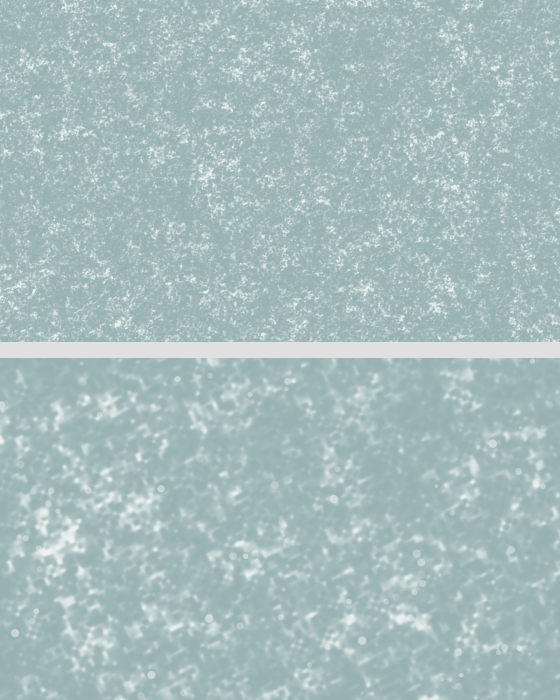
Top, the full canvas; bottom, a detail of the centre.
Reproduce this texture procedurally as a Shadertoy shader.

```glsl
// Pale chalky grains dusted over a muted teal ground, gathered in loose clusters.
// Five octaves of rotated value noise form a bell-shaped field; an exponential
// turns it into sparse highlights, and small round flecks add crisp bright dots.

const vec3 GROUND = vec3(0.592, 0.694, 0.694);
const vec3 CHALK = vec3(0.93, 0.95, 0.95);
const int OCTAVES = 5;
const int COARSE_OCTAVES = 3;
const float WEIGHTS[OCTAVES] = float[OCTAVES](0.15, 0.24, 0.38, 0.57, 0.66);
const float FIRST_FREQUENCY = 11.0;  // cells per canvas height
const float FREQUENCY_STEP = 2.12;
const float NOISE_DEVIATION = 0.2145; // spread of plain value noise
const float DUST_MEDIAN = 0.118;
const float DUST_CONTRAST = 1.12;
const float DRIFT_ANGLE = 0.55;      // direction of the faint streaks
const float DRIFT_STRETCH = 1.1;
const float FLECK_FREQUENCY = 85.0;
const float FLECK_CHANCE = 0.06;
const float FLECK_STRENGTH = 0.62;

float hash(vec2 cell, uint seed) {
    uvec2 q = uvec2(ivec2(cell)) * uvec2(1597u, 3812u) + seed * 7919u;
    uint h = (q.x ^ (q.y * 2971u)) * 74761u + q.y;
    h = (h ^ (h >> 15)) * 73244475u;
    h = (h ^ (h >> 13)) * 73244475u;
    h ^= h >> 16;
    return float(h >> 8) / 16777216.0;
}

mat2 rotation(float angle) {
    float c = cos(angle), s = sin(angle);
    return mat2(c, s, -s, c);
}

float valueNoise(vec2 p, uint seed) {
    vec2 cell = floor(p);
    vec2 f = fract(p);
    f = f * f * (3.0 - 2.0 * f);
    float low = mix(hash(cell, seed), hash(cell + vec2(1, 0), seed), f.x);
    float high = mix(hash(cell + vec2(0, 1), seed), hash(cell + vec2(1, 1), seed), f.x);
    return mix(low, high, f.y);
}

// Bell-shaped sum with unit spread; x is the full field, y only its coarse part.
vec2 clusterField(vec2 p) {
    float sum = 0.0, coarse = 0.0, frequency = FIRST_FREQUENCY;
    for (int i = 0; i < OCTAVES; i++) {
        vec2 q = rotation(1.1 * float(i) + 0.4) * p * frequency + 17.3 * float(i);
        float n = (valueNoise(q, uint(i) + 1u) - 0.5) / NOISE_DEVIATION;
        sum += WEIGHTS[i] * n;
        if (i < COARSE_OCTAVES) coarse += WEIGHTS[i] * n;
        frequency *= FREQUENCY_STEP;
    }
    return vec2(sum, coarse);
}

// Soft-edged dots at random spots, likelier where the dust is dense.
float flecks(vec2 p, float density, float pixel) {
    vec2 q = p * FLECK_FREQUENCY;
    float edge = max(pixel * FLECK_FREQUENCY, 0.12);
    float chance = FLECK_CHANCE * exp(1.1 * density);
    float light = 0.0;
    for (int y = -1; y <= 1; y++) {
        for (int x = -1; x <= 1; x++) {
            vec2 cell = floor(q) + vec2(x, y);
            vec2 center = cell + vec2(hash(cell, 21u), hash(cell, 22u));
            float radius = mix(0.14, 0.36, hash(cell, 23u));
            float present = smoothstep(-0.05, 0.05, chance - hash(cell, 24u));
            float dotMask = 1.0 - smoothstep(radius - 0.5 * edge, radius + 0.5 * edge, length(q - center));
            light = max(light, dotMask * present * mix(0.4, 1.0, hash(cell, 25u)));
        }
    }
    return light;
}

void mainImage(out vec4 fragColor, in vec2 fragCoord) {
    vec2 p = fragCoord / iResolution.y;
    vec2 drift = rotation(-DRIFT_ANGLE) * p;
    drift.x /= DRIFT_STRETCH;

    vec2 field = clusterField(drift);
    float dust = 1.0 - exp(-DUST_MEDIAN * exp(DUST_CONTRAST * field.x));
    float fleck = FLECK_STRENGTH * flecks(p, field.y, 1.0 / iResolution.y);

    float light = 1.0 - (1.0 - dust) * (1.0 - fleck);
    fragColor = vec4(mix(GROUND, CHALK, light), 1.0);
}
```
